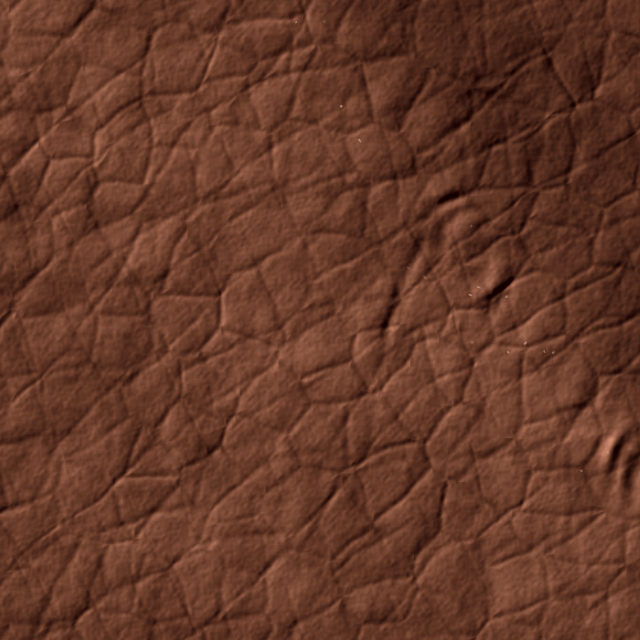
Reproduce this texture procedurally as a WebGL 2 fragment shader.

```glsl
#version 300 es
precision highp float;
// Brown creased leather: a height field of domed cells between crossing
// grooves, fine grain, one long crease and a puckered diagonal fold. Its slope
// is lit from the upper left and the tone is mapped onto a brown colour ramp.
uniform vec2 u_resolution;
out vec4 fragColor;

const vec2 LIGHT = vec2(-0.8, 0.6);
const vec2 FOLD_START = vec2(0.64, 0.735);
const vec2 FOLD_DIR = vec2(0.6, -0.8);

float hash(vec2 p) {
  return fract(sin(dot(p, vec2(127.1, 311.7))) * 43758.545);
}

vec2 hash2(vec2 p) {
  return vec2(hash(p), hash(p + 57.3));
}

float noise(vec2 p) {
  vec2 i = floor(p), f = fract(p);
  f = f * f * f * (f * (f * 6.0 - 15.0) + 10.0);
  return mix(mix(hash(i), hash(i + vec2(1, 0)), f.x),
             mix(hash(i + vec2(0, 1)), hash(i + vec2(1, 1)), f.x), f.y);
}

vec2 warp(vec2 p, float frequency, float amount) {
  vec2 q = p * frequency;
  return p + amount * (vec2(noise(q), noise(q + 31.7)) - 0.5);
}

float bell(float x, float width) {
  return exp(-x * x / (width * width));
}

// Distance to the nearest border between irregular cells, in cell units.
float cellBorder(vec2 p, float seed) {
  vec2 base = floor(p), nearest = vec2(0), nearestCell = vec2(0);
  float best = 1e3, border = 1e3;
  for (int y = -1; y <= 1; y++)
    for (int x = -1; x <= 1; x++) {
      vec2 cell = base + vec2(x, y);
      vec2 r = cell + hash2(cell + seed) - p;
      if (dot(r, r) < best) {
        best = dot(r, r);
        nearest = r;
        nearestCell = cell;
      }
    }
  for (int y = -2; y <= 2; y++)
    for (int x = -2; x <= 2; x++) {
      vec2 cell = nearestCell + vec2(x, y);
      vec2 r = cell + hash2(cell + seed) - p;
      vec2 gap = r - nearest;
      if (dot(gap, gap) > 1e-5)
        border = min(border, dot(0.5 * (r + nearest), normalize(gap)));
    }
  return border;
}

float segment(vec2 p, vec2 a, vec2 b) {
  vec2 d = b - a;
  return length(p - a - d * clamp(dot(p - a, d) / dot(d, d), 0.0, 1.0));
}

// Position along the fold (x) and across it (y, positive to the upper right).
vec2 foldSpace(vec2 p) {
  vec2 d = p - FOLD_START;
  return vec2(dot(d, FOLD_DIR), dot(d, vec2(-FOLD_DIR.y, FOLD_DIR.x)));
}

// Sharp groove with a soft shoulder that domes the cells beside it.
float creases(vec2 p, vec2 scale, float angle, float width, float seed) {
  float c = cos(angle), s = sin(angle);
  float border = cellBorder(mat2(c, -s, s, c) * p * scale, seed);
  float strength = 0.45 + 0.9 * noise(p * 9.0 + seed);
  return strength * (bell(border, width) + 0.55 * bell(border, 3.5 * width));
}

float grooves(vec2 p) {
  vec2 q = warp(warp(p, 5.0, 0.03), 26.0, 0.009);
  return creases(q, vec2(11.0), 0.3, 0.065, 3.0)
       + 0.8 * creases(q, vec2(5.0, 12.0), 0.7, 0.06, 19.0)
       + 0.55 * creases(q, vec2(6.0, 14.0), 2.0, 0.07, 41.0);
}

float foldHeight(vec2 p) {
  vec2 f = foldSpace(warp(p, 14.0, 0.03));
  float band = bell(f.y, 0.04) * smoothstep(-0.04, 0.06, f.x);
  float pucker = sin(f.x * 105.0 + 25.0 * f.y + 5.0 * noise(p * 11.0));
  float lumps = bell(length(f - vec2(0.13, 0.015)), 0.022)
              + 1.3 * bell(length(f - vec2(0.54, 0.0)), 0.03);
  return band * pucker * 0.008 * (0.3 + noise(p * 17.0)) + 0.018 * lumps;
}

float height(vec2 p) {
  float grain = 0.0026 * noise(p * 85.0) + 0.0015 * noise(p.yx * 170.0);
  float swell = 0.016 * noise(p * 17.0) + 0.006 * noise(p * 38.0 + 9.0);
  vec2 q = warp(p, 16.0, 0.014);
  float crease = bell(segment(q, vec2(0.66, 0.62), vec2(0.605, 0.47)), 0.011);
  return grain + swell + foldHeight(p) - 0.0042 * grooves(p) - 0.011 * crease;
}

vec3 leather(float tone) {
  vec3 low = mix(vec3(0.21, 0.09, 0.06), vec3(0.40, 0.225, 0.155), tone * 2.0);
  vec3 high = mix(vec3(0.40, 0.225, 0.155), vec3(0.60, 0.38, 0.29), tone * 2.0 - 1.0);
  return tone < 0.5 ? low : high;
}

void main() {
  vec2 p = gl_FragCoord.xy / u_resolution.y;
  vec2 e = vec2(0.002, 0.0);

  // Slope of the surface against the light
  float h = height(p);
  vec2 slope = vec2(height(p + e.xy) - h, height(p + e.yx) - h) / e.x;
  float lit = -dot(slope, LIGHT);

  // Broad shade beyond the fold, groove shadow and mottling
  vec2 f = foldSpace(p);
  float shade = 0.24 * smoothstep(-0.06, 0.14, f.y) + 0.045 * grooves(p);
  float mottle = 0.2 * (noise(p * 5.0) - 0.5) + 0.16 * (noise(p * 13.0) - 0.5)
               + 0.1 * (noise(p * 130.0) - 0.5);
  float tone = 0.58 + 0.46 * lit - shade + mottle;
  vec3 color = leather(clamp(tone, -0.35, 1.6));

  // Sparse pale dust near the fold
  vec2 dust = warp(p, 90.0, 0.008) * 70.0;
  float speck = step(0.97, hash(floor(dust))) * bell(f.y + 0.03, 0.06);
  speck *= 1.0 - smoothstep(0.08, 0.22, length(fract(dust) - 0.5));
  fragColor = vec4(mix(color, vec3(0.78, 0.62, 0.56), 0.7 * speck), 1.0);
}
```
